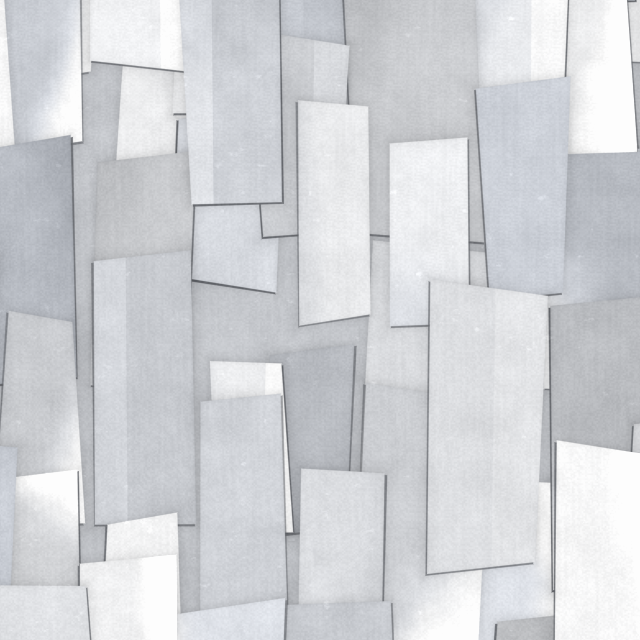
This pattern is drawn by a Shadertoy shader. Its source:

```glsl
// Overlapping slanted sheets of pale grey plaster paper with thin dark edges.

const int COLUMNS = 9;
const int ROWS = 6;
const vec2 PITCH = vec2(0.143, 0.25);
const vec3 EDGE_COLOR = vec3(0.40, 0.41, 0.43);
const vec3 COOL_TINT = vec3(-0.012, -0.002, 0.016);

float hash(vec2 p) {
    return fract(sin(dot(p, vec2(127.1, 311.7))) * 43758.5453);
}

vec4 hash4(vec2 id, float seed) {
    vec2 p = id + seed * 7.31;
    return vec4(hash(p), hash(p + 17.3), hash(p + 41.9), hash(p + 73.7));
}

float valueNoise(vec2 p) {
    vec2 cell = floor(p), f = fract(p);
    f = f * f * (3.0 - 2.0 * f);
    float low = mix(hash(cell), hash(cell + vec2(1, 0)), f.x);
    float high = mix(hash(cell + vec2(0, 1)), hash(cell + vec2(1, 1)), f.x);
    return mix(low, high, f.y);
}

float fbm(vec2 p) {
    float sum = 0.0, amplitude = 0.5;
    for (int i = 0; i < 4; i++) {
        sum += amplitude * valueNoise(p);
        p = p * 2.03 + 11.7;
        amplitude *= 0.5;
    }
    return sum;
}

// Distance to a four-sided sheet; slant tilts left, right, bottom and top.
float sheetDistance(vec2 q, vec2 halfSize, vec4 slant) {
    vec2 side = vec2(-q.x, q.x) - halfSize.x + slant.xy * q.y;
    vec2 ends = vec2(-q.y, q.y) - halfSize.y + slant.zw * q.x;
    return max(max(side.x, side.y), max(ends.x, ends.y));
}

float coverage(float d, float blur) {
    return 1.0 - smoothstep(-blur, blur, d);
}

// Grey turns slightly blue as it darkens; white stays neutral.
vec3 paperColor(float tone, float coolness) {
    return vec3(tone) + COOL_TINT * coolness * smoothstep(1.0, 0.85, tone);
}

// Base tone with a soft glow, a shaded side and an optional hard fold.
float sheetTone(vec2 q, vec2 halfSize, vec2 id) {
    vec4 r = hash4(id, 3.0), s = hash4(id, 4.0);
    vec2 uv = q / halfSize;
    float tone = mix(0.735, 0.98, pow(r.x, 1.2));
    float angle = 6.2832 * r.y;
    float ramp = dot(uv, vec2(cos(angle), sin(angle))) + 0.5 * (fbm(q * 14.0 + id) - 0.5);
    tone += 0.22 * step(0.6, r.z) * smoothstep(0.0, 1.1, ramp);
    tone -= 0.06 * step(r.z, 0.35) * smoothstep(0.0, 1.2, ramp);
    float fold = uv.x - mix(-0.5, 0.5, s.x) + 0.12 * (s.y - 0.5) * uv.y;
    return tone + step(0.65, s.z) * mix(-0.08, 0.08, s.w) * smoothstep(-0.015, 0.015, fold);
}

// Lays one sheet with its contact shadow over the colour below.
vec3 layerSheet(vec3 below, vec2 p, vec2 id, float blur) {
    vec4 r = hash4(id, 1.0), tilt = hash4(id, 2.0) - 0.5, edge = hash4(id, 5.0);
    vec2 center = (id + 0.5 + vec2(0.5, 0.7) * (r.xy - 0.5)) * PITCH;
    vec2 halfSize = mix(vec2(0.055, 0.12), vec2(0.105, 0.23), r.zw);
    vec4 slant = tilt * vec4(0.16, 0.16, 0.36, 0.36);
    vec2 q = p - center;
    float d = sheetDistance(q, halfSize, slant);

    // A slightly skewed copy makes an edge line of tapering width.
    vec2 offset = vec2(edge.x < 0.5 ? -0.0025 : 0.0025, -0.003);
    float lineDistance = sheetDistance(q - offset, halfSize, slant + 0.016 * (edge - 0.5));
    float lineStrength = mix(0.6, 1.0, edge.z);

    vec3 color = below * (1.0 - 0.10 * exp(-max(d, 0.0) / 0.008));
    color = mix(color, EDGE_COLOR, lineStrength * coverage(lineDistance, blur));
    vec3 paper = paperColor(sheetTone(q, halfSize, id), mix(0.6, 1.8, edge.w * edge.w));
    paper -= 0.035 * exp(min(d, 0.0) / 0.003);
    return mix(color, paper, coverage(d, blur));
}

// Fine grain, cloudy stains and faint upright brush streaks.
float plasterTexture(vec2 p) {
    float grain = valueNoise(p * 390.0) - 0.5;
    float stains = fbm(p * 24.0) - 0.47;
    float streaks = valueNoise(p * vec2(240.0, 14.0)) - 0.5;
    float scuffs = smoothstep(0.70, 0.85, fbm(p * vec2(55.0, 70.0) + 5.0));
    return 0.045 * grain + 0.07 * stains + 0.018 * streaks + 0.06 * scuffs;
}

void mainImage(out vec4 fragColor, in vec2 fragCoord) {
    vec2 p = fragCoord / iResolution.y;
    float blur = 0.8 / iResolution.y;
    vec3 color = paperColor(0.79, 1.0);

    // A stride coprime with the count shuffles the stacking order.
    int count = COLUMNS * ROWS;
    for (int i = 0; i < count; i++) {
        int k = (i * 23) % count;
        vec2 id = vec2(k % COLUMNS, k / COLUMNS) - 1.0;
        color = layerSheet(color, p, id, blur);
    }

    color += plasterTexture(p);
    fragColor = vec4(clamp(color, 0.0, 0.992), 1.0);
}
```
